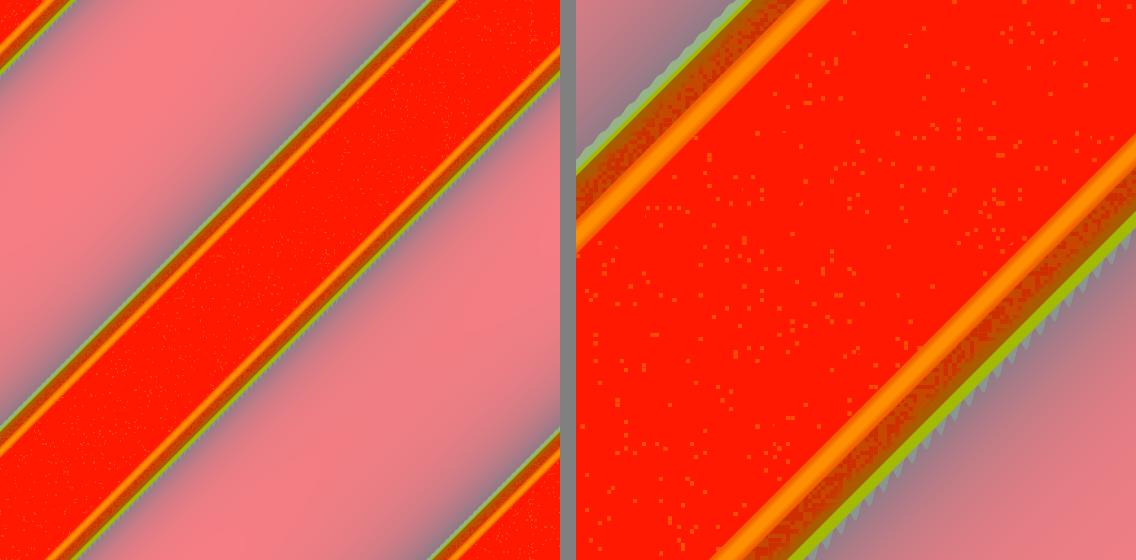
Left: the whole. Right: its middle third, enlarged.
Give the GLSL for this pattern, as a WebGL 2 fragment shader.

```glsl
#version 300 es
precision highp float;

uniform vec2 u_resolution;
out vec4 fragColor;

const float TAU = 6.2831853;

float hash(vec2 p) {
    vec3 q = fract(p.xyx * vec3(0.1031, 0.1030, 0.0973));
    q += dot(q, q.yzx + 33.33);
    return fract((q.x + q.y) * q.z);
}

// Gradient noise on a lattice that wraps after "period" cells
float latticeSlope(vec2 cell, vec2 offset, float period) {
    float angle = TAU * hash(mod(cell, period) + 7.0);
    return dot(vec2(cos(angle), sin(angle)), offset);
}

float gradientNoise(vec2 uv, float period) {
    vec2 p = uv * period;
    vec2 i = floor(p);
    vec2 f = p - i;
    vec2 s = f * f * f * (f * (f * 6.0 - 15.0) + 10.0);
    vec2 e = vec2(1.0, 0.0);
    float low = mix(latticeSlope(i, f, period),
                    latticeSlope(i + e.xy, f - e.xy, period), s.x);
    float high = mix(latticeSlope(i + e.yx, f - e.yx, period),
                     latticeSlope(i + e.xx, f - e.xx, period), s.x);
    return mix(low, high, s.y);
}

// Small soft-edged grains, one chance per cell
float grains(vec2 uv, float cells, float density, float pixel) {
    vec2 p = uv * cells;
    vec2 f = abs(fract(p) - 0.5);
    float blur = clamp(pixel * cells * 0.5, 0.02, 0.4);
    float grain = 1.0 - smoothstep(0.5 - blur, 0.5 + blur, max(f.x, f.y));
    return grain * step(hash(mod(floor(p), cells)), density);
}

void main() {
    vec2 uv = gl_FragCoord.xy / u_resolution;
    float pixel = 1.0 / min(u_resolution.x, u_resolution.y);
    float aa = 1.2 * pixel;

    // One diagonal band per tile, measured across the diagonal
    float halfWidth = 0.1865;
    float across = fract(uv.x - uv.y + 0.5515) - 0.5;
    float inside = halfWidth - abs(across);
    float lowerSide = step(0.0, across);

    // Pink ground, dimmed towards both sides of the band
    float gap = 1.0 - 2.0 * halfWidth;
    float past = fract(across - halfWidth);
    float shade = exp(-past / 0.06) + exp(-(gap - past) / 0.09);
    vec3 color = mix(vec3(0.97, 0.49, 0.515), vec3(0.56, 0.48, 0.53), min(shade, 1.0));
    color.r += 0.015 * cos(TAU * (uv.x - 0.2));

    // Toothed grey-green fringe below, finely rippled rim above
    float teeth = 0.5 + 0.5 * cos(TAU * 118.0 * uv.x);
    float reach = mix(0.0015, 0.008, lowerSide) * teeth;
    vec3 sage = vec3(0.59, 0.71, 0.52);
    vec3 fringe = mix(sage, vec3(0.55, 0.58, 0.58), lowerSide);
    color = mix(color, fringe, smoothstep(-aa, aa, inside + reach));

    // Green rim
    vec3 lime = vec3(0.64, 0.73, 0.01);
    float limeStart = mix(0.006, 0.0, lowerSide);
    color = mix(color, lime, smoothstep(-aa, aa, inside - limeStart));

    // Brown border, redder and grainy towards the middle
    float borderGrain = grains(uv, 384.0, 0.45, pixel);
    float redness = smoothstep(0.012, 0.026, inside + 0.004 * gradientNoise(uv, 64.0));
    vec3 brown = mix(vec3(0.66, 0.36, 0.0), vec3(0.78, 0.28, 0.0), redness);
    brown = mix(brown, vec3(0.82, 0.14, 0.0), 0.75 * borderGrain * redness);
    color = mix(color, brown, smoothstep(-aa, aa, inside - 0.0095));

    // Orange line with a brighter core
    float core = 1.0 - smoothstep(0.002, 0.009, abs(inside - 0.046));
    vec3 orange = mix(vec3(0.95, 0.38, 0.0), vec3(1.0, 0.56, 0.0), core);
    color = mix(color, orange, smoothstep(-aa, aa, inside - 0.036));

    // Red centre with sparse specks and one faint upright streak
    float patches = gradientNoise(uv, 24.0);
    float streak = exp(-pow((uv.x - 0.948) / 0.004, 2.0));
    float density = 0.03 + 0.05 * patches + 0.12 * streak;
    float specks = grains(uv, 384.0, density, pixel);
    vec3 red = mix(vec3(1.0, 0.1, 0.0), vec3(1.0, 0.36, 0.0), 0.8 * specks);
    color = mix(color, red, smoothstep(-aa, aa, inside - 0.056));

    fragColor = vec4(clamp(color, 0.0, 1.0), 1.0);
}
```
